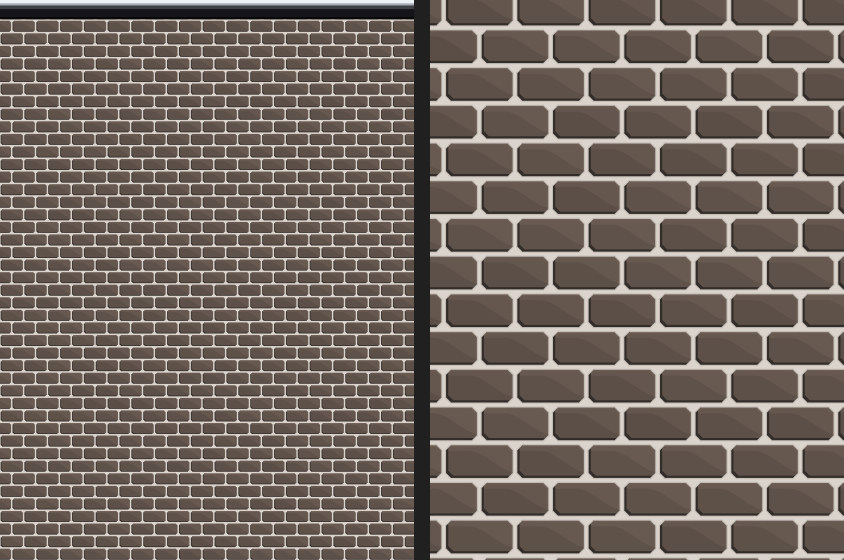
Left, the full canvas; right, a detail of the centre.
This pattern is drawn by a Shadertoy shader. Its source:

```glsl
// Brown running-bond brick wall with pale mortar, under a dark coping strip.
// Each brick is a chamfered box distance, bevelled by comparing it with a
// shifted copy of itself, with a curved sheen and a slight hashed tint.

#define UNITS_TALL 768.0              // canvas height in working units
#define BRICK_PITCH vec2(32.6, 17.24) // repeat size, mortar included
#define BRICK_HALF vec2(15.2, 7.45)   // half size of one brick
#define WALL_TOP 27.4                 // depth of the coping strip
#define JOINT_X 16.2                  // first joint in the top course
#define CHAMFER 2.3
#define BEVEL 1.0
#define TINT_VARIATION 0.025
#define FACE_COLOR vec3(0.365, 0.315, 0.283)
#define EDGE_COLOR vec3(0.20, 0.175, 0.165)
#define MORTAR_COLOR vec3(0.86, 0.83, 0.80)

float hash(vec2 p) {
    vec3 q = fract(vec3(p.xyx) * 0.1031);
    q += dot(q, q.yzx + 33.33);
    return fract((q.x + q.y) * q.z);
}

// Antialiased coverage of the inside of a distance field
float coverage(float d, float pixel) {
    return clamp(0.5 - d / pixel, 0.0, 1.0);
}

float brickDistance(vec2 p) {
    vec2 q = abs(p) - BRICK_HALF;
    return max(max(q.x, q.y), (q.x + q.y + CHAMFER) * 0.7071);
}

vec3 brickWall(vec2 p, float pixel) {
    // Alternate courses shift by half a brick
    vec2 grid = (p - vec2(JOINT_X, WALL_TOP)) / BRICK_PITCH;
    float course = floor(grid.y);
    grid.x += 0.5 * mod(course, 2.0);
    vec2 cell = floor(grid);
    vec2 local = (fract(grid) - 0.5) * BRICK_PITCH;
    float d = brickDistance(local);

    // Face, lighter above a curve that falls to the right
    float tint = 1.0 + TINT_VARIATION * (2.0 * hash(cell + 7.0) - 1.0);
    vec3 face = FACE_COLOR * tint;
    vec2 n = local / BRICK_HALF;
    float curve = -0.65 + 1.3 * smoothstep(-0.3, 1.1, n.x);
    float sheen = coverage((n.y - curve) * BRICK_HALF.y, pixel);
    face *= 1.0 + 0.10 * sheen;

    // Lit upper right rim, dark lower left rim
    float lit = 1.0 - coverage(brickDistance(local + vec2(BEVEL, -BEVEL) * 0.6), pixel);
    float dark = 1.0 - coverage(brickDistance(local + vec2(-BEVEL, BEVEL)), pixel);
    face = mix(face, FACE_COLOR * 1.2, lit * 0.6);
    face = mix(face, EDGE_COLOR, dark);

    // Mortar, shaded where it meets the brick
    vec3 mortar = MORTAR_COLOR * mix(0.86, 1.0, smoothstep(0.0, 0.9, d));
    return mix(mortar, face, coverage(d, pixel));
}

// Horizontal bands, from the pale top edge down to the black shadow line
vec3 coping(float y, float pixel) {
    vec3 color = vec3(0.93, 0.95, 0.96);
    color = mix(color, vec3(0.66, 0.68, 0.71), coverage(4.5 - y, pixel));
    color = mix(color, vec3(0.25, 0.25, 0.28), coverage(7.5 - y, pixel));
    color = mix(color, vec3(0.08, 0.08, 0.10), coverage(12.5 - y, pixel));
    return mix(color, vec3(0.03, 0.03, 0.04), coverage(23.5 - y, pixel));
}

void mainImage(out vec4 fragColor, in vec2 fragCoord) {
    // Measure down from the top edge
    float pixel = UNITS_TALL / iResolution.y;
    vec2 p = vec2(fragCoord.x, iResolution.y - fragCoord.y) * pixel;

    float wall = coverage(WALL_TOP - 0.9 - p.y, pixel);
    vec3 color = mix(coping(p.y, pixel), brickWall(p, pixel), wall);
    fragColor = vec4(color, 1.0);
}
```
